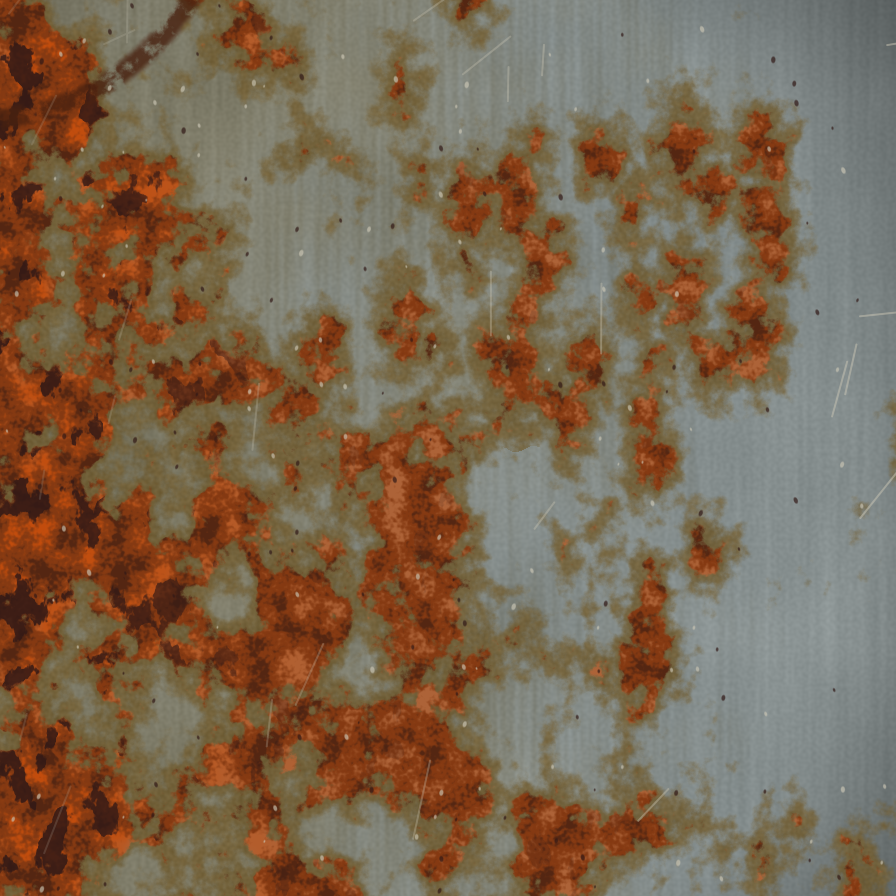
Give the GLSL for this texture, as a three.js fragment shader.

```glsl
// Weathered blue-grey painted metal, eaten by rust from the left and below.
// A biased gradient-noise field plus scattered spots gives the corrosion depth;
// depth selects paint, olive stain or grainy rust, then wear marks go on top.

#define PAINT_COOL vec3(0.525, 0.560, 0.560)
#define PAINT_WARM vec3(0.500, 0.490, 0.415)
#define STAIN      vec3(0.440, 0.360, 0.190)
#define RUST_DARK  vec3(0.330, 0.150, 0.070)
#define RUST_MID   vec3(0.520, 0.225, 0.070)
#define RUST_LIGHT vec3(0.680, 0.390, 0.220)
#define RUST_HOT   vec3(0.760, 0.300, 0.050)
#define PIT        vec3(0.190, 0.095, 0.085)
#define CHIP       vec3(0.800, 0.780, 0.710)
#define SPOT_GRID  16.0
#define CHIP_GRID  38.0
#define SCRATCHES  26

varying vec2 vUv;

float hash(vec2 p) {
  vec3 q = fract(vec3(p.xyx) * 0.1031);
  q += dot(q, q.yzx + 33.33);
  return fract((q.x + q.y) * q.z);
}

vec2 hash2(vec2 p) {
  return vec2(hash(p + 17.3), hash(p + 71.9));
}

float cornerSlope(vec2 cell, vec2 offset) {
  float angle = 6.2832 * hash(cell);
  return dot(vec2(cos(angle), sin(angle)), offset);
}

// Gradient noise, roughly -1 to 1
float noise(vec2 p) {
  vec2 i = floor(p), f = p - i, e = vec2(1.0, 0.0);
  vec2 u = f * f * f * (f * (f * 6.0 - 15.0) + 10.0);
  float low = mix(cornerSlope(i, f), cornerSlope(i + e, f - e), u.x);
  float high = mix(cornerSlope(i + e.yx, f - e.yx), cornerSlope(i + 1.0, f - 1.0), u.x);
  return 1.5 * mix(low, high, u.y);
}

float fbm(vec2 p) {
  float sum = 0.0, amp = 0.5;
  for (int i = 0; i < 5; i++) {
    sum += amp * noise(p);
    p = mat2(1.6, 1.2, -1.2, 1.6) * p + 9.7;
    amp *= 0.52;
  }
  return sum;
}

// Isolated rust spots, densest in the upper right; positive inside
float spotDepth(vec2 p) {
  float depth = -1.0;
  vec2 home = floor(p * SPOT_GRID);
  for (int y = -1; y <= 1; y++)
  for (int x = -1; x <= 1; x++) {
    vec2 cell = home + vec2(x, y), r = hash2(cell);
    vec2 center = (cell + 0.15 + 0.7 * r) / SPOT_GRID;
    float zone = length((center - vec2(0.67, 0.69)) / vec2(0.27, 0.22));
    float chance = 0.03 + 0.62 * (1.0 - smoothstep(0.5, 1.25, zone));
    float size = mix(0.006, 0.029, pow(hash(cell + 5.1), 1.4));
    vec2 d = (p - center) * vec2(1.15, mix(0.5, 1.0, r.x));
    if (hash(cell + 40.7) < chance) depth = max(depth, 9.0 * (size - length(d)));
  }
  return depth;
}

// How strongly each region tends to corrode
float rustBias(vec2 p) {
  float reach = mix(0.62, 0.12, smoothstep(0.25, 0.9, p.y));
  return clamp(1.4 * (reach - p.x), -0.7, 0.12) - 0.10 + 0.16 * exp(-p.x * 12.0);
}

// Pale chips (x) and dark flecks (y)
vec2 flecks(vec2 p) {
  vec2 cell = floor(p * CHIP_GRID), r = hash2(cell + 200.0);
  vec2 d = fract(p * CHIP_GRID) - 0.2 - 0.6 * r;
  d.x += 0.5 * d.y * (r.y - 0.5);
  float size = mix(0.04, 0.11, r.x);
  float dotMask = 1.0 - smoothstep(size - 0.04, size + 0.04, length(d * vec2(1.2, 0.8)));
  float kind = hash(cell + 311.0);
  return dotMask * vec2(step(kind, 0.07), step(0.93, kind));
}

// Thin, mostly upright scratches
float scratches(vec2 p) {
  float mask = 0.0;
  for (int i = 0; i < SCRATCHES; i++) {
    vec2 seed = vec2(float(i) * 3.7, 8.0), r = hash2(seed);
    float angle = 1.6 * pow(hash(seed + 2.0) * 2.0 - 1.0, 3.0);
    vec2 along = vec2(sin(angle), cos(angle)), d = p - r;
    float t = clamp(dot(d, along), 0.0, mix(0.015, 0.09, hash(seed + 6.0)));
    float line = 1.0 - smoothstep(0.0004, 0.0018, length(d - along * t));
    mask = max(mask, line * mix(0.15, 0.5, r.x));
  }
  return mask;
}

void main() {
  vec2 p = vUv;
  float coarse = fbm(p * vec2(7.5, 6.5) + 3.1);
  float rough = fbm(p * 42.0);
  float grain = noise(p * 210.0);
  vec2 warp = 0.012 * vec2(noise(p * 34.0), noise(p * 34.0 + 50.0));
  float depth = max(coarse + rustBias(p), spotDepth(p + warp)) + 0.32 * rough;

  // Paint with broad tint, upright streaks and a darker right rim
  float streak = noise(p * vec2(150.0, 5.0)) + 0.6 * noise(p * vec2(45.0, 3.0));
  float warmth = smoothstep(0.85, 0.15, p.x + 0.35 * fbm(p * 4.0 + 20.0) + 0.08 * streak);
  vec3 color = mix(PAINT_COOL, PAINT_WARM, warmth);
  color += 0.022 * streak + 0.022 * grain + 0.05 * fbm(p * 5.0 + 60.0);
  color *= 1.0 - 0.32 * smoothstep(0.5, 0.78, length((p - vec2(0.42, 0.47)) * vec2(1.0, 0.9)));

  // Olive stain around the rust
  float stain = smoothstep(-0.30, -0.02, depth + 0.03 * streak);
  color = mix(color, STAIN + 0.05 * rough + 0.03 * grain, 0.85 * stain);

  // Grainy rust, hotter and more pitted on the left
  float left = smoothstep(0.42, 0.05, p.x);
  float tone = fbm(p * 26.0 + 80.0) + 0.35 * rough + 0.22 * grain;
  vec3 rust = mix(RUST_DARK, RUST_MID, smoothstep(-0.38, 0.0, tone));
  vec3 bright = mix(RUST_LIGHT, RUST_HOT, left * smoothstep(-0.25, 0.2, coarse));
  rust = mix(rust, bright, smoothstep(0.02, 0.5, tone));
  color = mix(color, rust, smoothstep(-0.02, 0.09, depth));
  float pits = smoothstep(0.24, 0.32, fbm(p * vec2(24.0, 17.0) + 130.0) + 0.1 * left);
  color = mix(color, PIT, 0.85 * pits * smoothstep(0.0, 0.12, depth) * (0.2 + 0.8 * left));

  // Scraped dark arc in the upper left corner
  float arc = abs(length(p - vec2(-0.03, 1.15)) - 0.285 + 0.004 * rough);
  float scrape = (1.0 - smoothstep(0.006, 0.016, arc)) * smoothstep(-0.35, 0.1, rough + 0.1 * grain);
  color = mix(color, RUST_DARK * 0.85, 0.8 * scrape);

  // Scratches, chips and flecks
  vec2 fleck = flecks(p);
  color = mix(color, CHIP, max(0.65 * fleck.x, scratches(p)));
  color = mix(color, PIT, 0.7 * fleck.y);
  gl_FragColor = vec4(clamp(color, 0.0, 1.0), 1.0);
}
```
